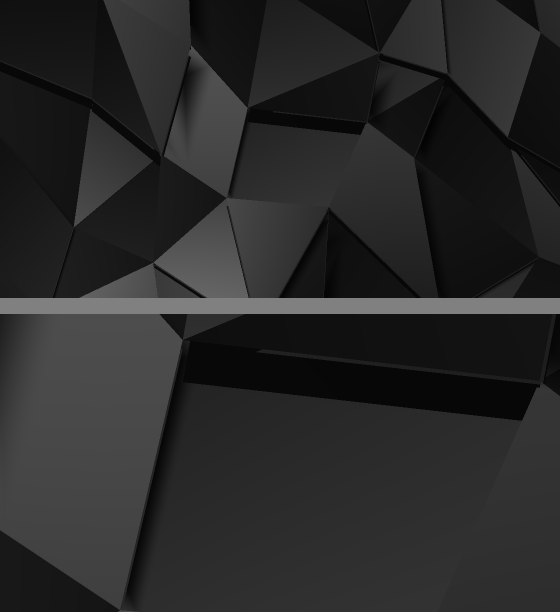
Top, the full canvas; bottom, a detail of the centre.
Write a Shadertoy shader that draws this background.

```glsl
// Dark faceted slabs at uneven heights, with side walls, soft shadows and thin bevels.

const float SLABS_PER_HEIGHT = 2.85;
const vec2  ROW_AXIS = vec2(0.866, -0.5);   // lattice directions
const vec2  COLUMN_AXIS = vec2(0.06, 1.0);
const vec2  LATTICE_SHIFT = vec2(21.4, 32.7);
const float JITTER = 0.3;           // corner displacement, in cells
const float SPLIT_CHANCE = 0.5;     // share of cells folded into two triangles
const float SHORT_CUT_CHANCE = 0.8; // folds that follow the short diagonal
const float FOLD_STEP = 0.4;        // height difference across a fold
const float DARK_QUAD_SHARE = 0.3;
const float DARK_TONE = 0.075;
const vec2  LIT_TONES = vec2(0.16, 0.265);
const float TILT_SHADE = 0.38;      // brightness slope across a slab
const vec2  SHADOW_DIRECTION = vec2(0.85, -0.53);
const float SHADOW_REACH = 0.46;
const float SHADOW_DEPTH = 0.88;
const float WALL_HEIGHT = 0.17;
const float WALL_TONE = 0.03;
const float BEVEL_WIDTH = 0.012;
const float BEVEL_TONE = 0.13;
const vec2  KEY_LIGHT = vec2(0.35, 0.0);
const vec2  KEY_RANGE = vec2(1.42, 0.88);

struct Slab { vec2 a, b, c, d; float height, seed; bool dark; };

float hash(vec2 p, float salt) {
    vec3 q = fract(vec3(p.xyx) * vec3(0.1031, 0.1030, 0.0973) + salt * 0.137);
    q += dot(q, q.yzx + 33.33);
    return fract((q.x + q.y) * q.z);
}

float cross2(vec2 u, vec2 v) { return u.x * v.y - u.y * v.x; }

vec2 corner(vec2 id) {
    vec2 moved = id + JITTER * (2.0 * vec2(hash(id, 1.0), hash(id, 2.0)) - 1.0);
    return mat2(ROW_AXIS, COLUMN_AXIS) * moved;
}

// One half of a cell; both halves are the same quad when the cell is not folded.
Slab slabAt(vec2 id, float side) {
    vec2 a = corner(id), b = corner(id + vec2(1, 0));
    vec2 c = corner(id + vec2(1, 1)), d = corner(id + vec2(0, 1));
    bool reflexAC = cross2(b - a, d - a) < 0.0 || cross2(d - c, b - c) < 0.0;
    bool reflexBD = cross2(c - b, a - b) < 0.0 || cross2(a - d, c - d) < 0.0;
    bool folded = reflexAC || reflexBD || hash(id, 3.0) < SPLIT_CHANCE;
    float height = hash(id, 4.0), seed = 5.0, darkPick = hash(id, 9.5);
    if (!folded) return Slab(a, b, c, d, height, seed, darkPick < DARK_QUAD_SHARE);

    // A fold turns one half away from the light.
    bool dark = (side < 0.5) == (darkPick < 0.5);
    bool cutAC = reflexAC || (!reflexBD && hash(id, 6.0) < SHORT_CUT_CHANCE);
    seed += 7.0 * side;
    height += FOLD_STEP * hash(id, seed + 1.0);
    vec2 u = cutAC ? a : b, v = cutAC ? b : c;
    vec2 w = cutAC ? c : d, x = cutAC ? d : a;
    if (side < 0.5) return Slab(u, v, w, 0.5 * (w + u), height, seed, dark);
    return Slab(w, x, u, 0.5 * (u + w), height, seed, dark);
}

float outsideEdge(vec2 p, vec2 a, vec2 b) {
    vec2 e = b - a;
    return dot(p - a, vec2(e.y, -e.x)) / max(length(e), 0.0001);
}

// Signed distance to a convex slab, negative inside.
float slabDistance(vec2 p, Slab s) {
    return max(max(outsideEdge(p, s.a, s.b), outsideEdge(p, s.b, s.c)),
               max(outsideEdge(p, s.c, s.d), outsideEdge(p, s.d, s.a)));
}

float topTone(vec2 p, vec2 id, Slab s) {
    float lit = mix(LIT_TONES.x, LIT_TONES.y, hash(id, s.seed + 2.0));
    float angle = 6.2832 * hash(id, s.seed + 4.0);
    vec2 centre = 0.25 * (s.a + s.b + s.c + s.d);
    float slope = dot(p - centre, vec2(cos(angle), sin(angle)));
    return (s.dark ? DARK_TONE : lit) * (1.0 + TILT_SHADE * slope);
}

float shade(vec2 uv) {
    mat2 lattice = mat2(ROW_AXIS, COLUMN_AXIS);
    vec2 p = uv * SLABS_PER_HEIGHT + lattice * LATTICE_SHIFT;
    vec2 base = floor(inverse(lattice) * p);

    // Find the slab under this point.
    Slab own = slabAt(base, 0.0);
    vec2 ownId = base;
    float nearest = 1000.0;
    for (int i = 0; i < 18; i++) {
        vec2 id = base + vec2(i % 3 - 1, (i / 3) % 3 - 1);
        Slab s = slabAt(id, float(i / 9));
        float dist = slabDistance(p, s);
        if (dist < nearest) { nearest = dist; own = s; ownId = id; }
    }

    // Gather shadows and walls of the higher slabs around it.
    float light = 1.0, wall = -1.0, wallTop = own.height;
    for (int i = 0; i < 18; i++) {
        vec2 id = base + vec2(i % 3 - 1, (i / 3) % 3 - 1);
        Slab s = slabAt(id, float(i / 9));
        float rise = s.height - own.height;
        if (rise < 0.02) continue;
        float reach = SHADOW_REACH * rise;
        float cover = 1.0 - smoothstep(-reach, 0.0, slabDistance(p - SHADOW_DIRECTION * reach, s));
        light = min(light, 1.0 - SHADOW_DEPTH * cover);
        if (s.height > wallTop && slabDistance(p + vec2(0, WALL_HEIGHT * rise), s) < 0.0) {
            wallTop = s.height;
            wall = slabDistance(p, s);
        }
    }

    float tone = topTone(p, ownId, own) * light;
    if (wall >= 0.0) tone = wall < BEVEL_WIDTH ? BEVEL_TONE : WALL_TONE;
    float key = mix(KEY_RANGE.x, KEY_RANGE.y, smoothstep(0.0, 1.2, length(uv - KEY_LIGHT)));
    return tone * key;
}

void mainImage(out vec4 fragColor, in vec2 fragCoord) {
    float grey = 0.0;
    for (int i = 0; i < 4; i++) {   // 2x2 samples smooth the edges
        vec2 offset = 0.5 * vec2(i % 2, i / 2) - 0.25;
        grey += 0.25 * shade((fragCoord + offset) / iResolution.y);
    }
    fragColor = vec4(vec3(grey), 1.0);
}
```
